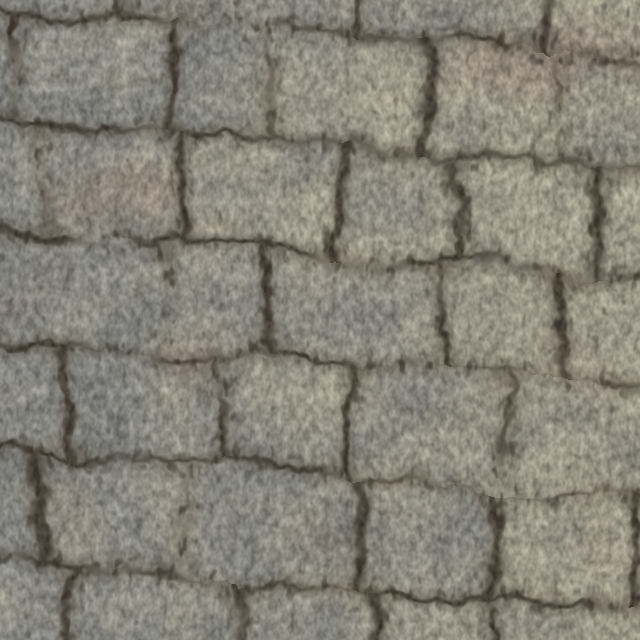
Give the GLSL for this texture, as a WebGL 2 fragment shader.

```glsl
#version 300 es
precision highp float;
// Old wall of worn, rounded stone blocks laid in gently sloping courses.
// Warped course and joint distances give broken dark seams and brown stains;
// layered gradient noise gives the mottled, gritty faces of the stone.
uniform vec2 u_resolution;
out vec4 fragColor;

const float COURSE_HEIGHT = 0.172;
const float COURSE_SLOPE = 0.075;
const float BLOCK_WIDTH = 0.224;
const vec3 SEAM_DARK = vec3(0.20, 0.175, 0.14);
const vec3 STAIN_BROWN = vec3(0.36, 0.325, 0.275);
const vec3 STONE_COOL = vec3(0.535, 0.54, 0.525);
const vec3 STONE_WARM = vec3(0.595, 0.575, 0.515);
const vec3 STONE_ROSE = vec3(0.57, 0.515, 0.465);

// Joint offset of each course, from the top down, in canvas units.
const float COURSE_SHIFT[7] = float[7](0.155, 0.013, 0.052, 0.0, 0.117, 0.09, 0.13);

float hash(vec2 cell) {
  uvec2 h = uvec2(ivec2(cell) + 4096) * uvec2(1597334673u, 3812015801u);
  uint n = (h.x ^ h.y) * 1597334673u;
  n = (n ^ (n >> 15u)) * 2246822519u;
  return float((n ^ (n >> 13u)) >> 8u) / 16777216.0;
}

float cornerSlope(vec2 cell, vec2 offset) {
  float angle = 6.28318 * hash(cell);
  return dot(vec2(cos(angle), sin(angle)), offset);
}

// Gradient noise, roughly -0.7 to 0.7.
float noise(vec2 p) {
  vec2 cell = floor(p), f = p - cell;
  vec2 s = f * f * f * (f * (f * 6.0 - 15.0) + 10.0);
  vec2 e = vec2(1.0, 0.0);
  float low = mix(cornerSlope(cell, f), cornerSlope(cell + e, f - e), s.x);
  float high = mix(cornerSlope(cell + e.yx, f - e.yx), cornerSlope(cell + 1.0, f - 1.0), s.x);
  return mix(low, high, s.y);
}

float fbm(vec2 p, int octaves) {
  float sum = 0.0, gain = 1.0;
  for (int i = 0; i < octaves; i++) {
    sum += gain * noise(p);
    p = mat2(1.6, 1.2, -1.2, 1.6) * p + 17.3;
    gain *= 0.55;
  }
  return sum;
}

vec2 warp(vec2 p, float scale, float amount) {
  return amount * vec2(noise(p * scale + 31.0), noise(p * scale + 73.0));
}

float smoothMin(float a, float b, float k) {
  float h = max(k - abs(a - b), 0.0) / k;
  return min(a, b) - h * h * k * 0.25;
}

float band(float dist, float inner, float outer) {
  return 1.0 - smoothstep(inner, outer, dist);
}

// Distance to nearest upright joint, that joint's hash, and the block's index.
vec3 uprightJoint(float x, float row) {
  float along = (x - COURSE_SHIFT[clamp(int(row) + 1, 0, 6)]) / BLOCK_WIDTH;
  vec3 nearest = vec3(1.0, 0.0, -9.0);
  for (int i = -1; i <= 2; i++) {
    float index = floor(along) + float(i);
    float rnd = hash(vec2(index, row));
    float offset = along - index - 0.3 * (rnd - 0.5);
    float dist = abs(offset) * BLOCK_WIDTH;
    if (dist < nearest.x) nearest.xy = vec2(dist, hash(vec2(index + 40.0, row)));
    if (offset > 0.0) nearest.z = max(nearest.z, index);
  }
  return nearest;
}

void main() {
  vec2 uv = gl_FragCoord.xy / u_resolution;
  vec2 p = vec2(uv.x, 1.0 - uv.y);

  // Sloping courses with ragged seams
  vec2 w = p + warp(p, 6.0, 0.028) + warp(p, 24.0, 0.014) + warp(p, 70.0, 0.006);
  float course = (w.y - COURSE_SLOPE * w.x - 0.015) / COURSE_HEIGHT;
  float row = floor(course);
  float bedDist = abs(course - floor(course + 0.5)) * COURSE_HEIGHT;
  vec3 joint = uprightJoint(w.x, row);
  float edge = smoothMin(bedDist, joint.x, 0.035);

  // Wear: each seam fades, widens and breaks up along its length
  float bedWear = smoothstep(-0.22, 0.4, noise(p * vec2(7.0, 9.0) + 5.0) + 0.12 - 0.12 * p.x);
  float jointWear = smoothstep(0.1, 0.6, joint.y + 0.6 * noise(p * 11.0 + 9.0));
  float jointWidth = mix(0.007, 0.017, joint.y * joint.y);
  float seam = max(band(bedDist, 0.0, 0.0085) * bedWear,
                   band(joint.x, 0.001, jointWidth) * jointWear);
  float stain = band(edge, -0.008, 0.026) * (0.4 + 0.6 * max(bedWear, jointWear));

  // Mottling, upright grain and small pits
  float mottle = fbm(p * 9.0 + 3.0, 3);
  float blotch = fbm(p * vec2(34.0, 27.0), 2);
  float grain = fbm(p * vec2(95.0, 68.0) + 11.0, 2);
  float pits = smoothstep(0.22, 0.6, noise(p * vec2(80.0, 54.0) + 51.0));
  float crumble = smoothstep(0.05, 0.6, fbm(p * vec2(58.0, 36.0) + 23.0, 2));

  // Face colour: cooler at the left, warmer at the right, varied per block
  float face = smoothstep(0.0, 0.022, edge);
  float blockTint = (hash(vec2(joint.z + 80.0, row)) - 0.5) * face;
  float warmth = smoothstep(-0.35, 1.1, p.x + 0.6 * mottle + 0.5 * blockTint);
  vec3 color = mix(STONE_COOL, STONE_WARM, warmth);
  color = mix(color, STONE_ROSE, 0.6 * smoothstep(0.12, 0.5, noise(p * 5.0 + 61.0)));
  color *= 1.0 + 0.07 * blockTint + 0.09 * mottle + 0.13 * blotch + 0.27 * grain;
  color *= 0.97 + 0.06 * p.x;

  // Stains, crumbled edges and open seams
  color = mix(color, STAIN_BROWN, 0.6 * stain);
  color = mix(color, SEAM_DARK, crumble * (0.08 + 0.55 * band(edge, 0.0, 0.03)));
  color = mix(color, SEAM_DARK, 0.28 * pits);
  color = mix(color, SEAM_DARK, seam * clamp(0.68 + 0.5 * grain, 0.0, 1.0));
  fragColor = vec4(clamp(color, 0.0, 1.0), 1.0);
}
```
